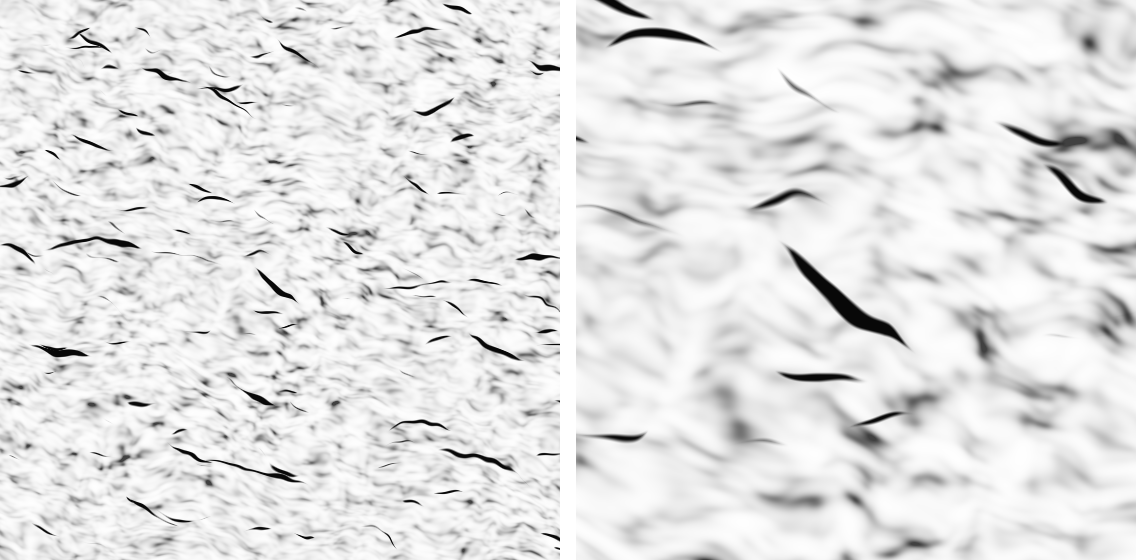
Left, the full canvas; right, a detail of the centre.
Give the GLSL for this texture map, as a WebGL 2 fragment shader.

```glsl
#version 300 es
precision highp float;
// Pale weathered stone: soft grey grain drawn out along a slanted bedding,
// crossed by tapered black cracks. Grain is stretched gradient noise; cracks
// are bent strokes scattered over jittered cells at three sizes.

uniform vec2 u_resolution;
out vec4 fragColor;

const float CRACK_TONE = 0.03;
const float EDGE_SOFTNESS = 0.0015;
const float BEDDING_ANGLE = -0.22;

float hash(vec2 p) {
    return fract(sin(dot(p, vec2(127.1, 311.7))) * 43758.5453);
}

vec2 rotate(vec2 p, float angle) {
    float c = cos(angle), s = sin(angle);
    return vec2(c * p.x - s * p.y, s * p.x + c * p.y);
}

float cornerSlope(vec2 corner, vec2 offset) {
    float angle = 6.2832 * hash(corner);
    return dot(vec2(cos(angle), sin(angle)), offset);
}

// Gradient noise, roughly -0.7 to 0.7
float noise(vec2 p) {
    vec2 i = floor(p), f = fract(p);
    vec2 w = f * f * f * (f * (f * 6.0 - 15.0) + 10.0);
    vec2 e = vec2(1.0, 0.0);
    float low = mix(cornerSlope(i, f), cornerSlope(i + e.xy, f - e.xy), w.x);
    float high = mix(cornerSlope(i + e.yx, f - e.yx), cornerSlope(i + e.xx, f - e.xx), w.x);
    return mix(low, high, w.y);
}

vec2 warp(vec2 p, float frequency, float amount) {
    vec2 q = p * frequency;
    return p + amount * vec2(noise(q + 17.3), noise(q + 51.9));
}

// Grain height with about unit deviation, stretched along the bedding
float grain(vec2 p) {
    vec2 q = rotate(warp(warp(p, 5.0, 0.035), 24.0, 0.012), -BEDDING_ANGLE);
    float sum = 0.6 * noise(q * vec2(13.0, 30.0) + 3.1);
    sum += noise(q * vec2(27.0, 62.0) + 40.7);
    sum += 0.65 * noise(q * vec2(58.0, 118.0) + 88.2);
    return sum / 0.29;
}

// One bent stroke along x, thinning to both ends
float crackStroke(vec2 p, float halfLength, float halfWidth, float bend) {
    float t = p.x / halfLength;
    float taper = max(1.0 - t * t, 0.0);
    float width = halfWidth * taper;
    float dist = abs(p.y - bend * halfLength * t * t);
    float ink = 1.0 - smoothstep(width - EDGE_SOFTNESS, width + EDGE_SOFTNESS, dist);
    return ink * smoothstep(0.0, EDGE_SOFTNESS, width);
}

// Strokes scattered one per cell; reach is the half length in cells
float crackLayer(vec2 p, float cells, float reach, float halfWidth, float share, float seed) {
    vec2 home = floor(p * cells);
    float patchiness = clamp(0.5 + 2.0 * noise(p * 15.0 + seed), 0.0, 1.2);
    float ink = 0.0;
    for (int y = -1; y <= 1; y++) {
        for (int x = -1; x <= 1; x++) {
            vec2 cell = home + vec2(x, y);
            vec2 key = cell + seed;
            if (hash(key + 5.3) > share) continue;
            vec2 jitter = vec2(hash(key + 11.7), hash(key + 23.1));
            vec2 centre = (cell + mix(vec2(0.1), vec2(0.9), jitter)) / cells;
            float angle = BEDDING_ANGLE + 0.9 * (hash(key + 31.9) - 0.5);
            float size = mix(0.5, 1.0, hash(key + 47.3));
            float bend = 0.5 * (hash(key + 59.6) - 0.5);
            vec2 local = rotate(p - centre, -angle);
            float stroke = crackStroke(local, size * reach / cells,
                                       size * halfWidth * patchiness, bend);
            ink = max(ink, stroke);
        }
    }
    return ink;
}

float cracks(vec2 p) {
    vec2 q = warp(warp(p, 9.0, 0.022), 34.0, 0.007);
    float ink = crackLayer(q, 3.0, 0.65, 0.0046, 0.75, 7.0);
    ink = max(ink, crackLayer(q, 7.0, 0.45, 0.0052, 0.6, 61.0));
    return max(ink, crackLayer(q, 14.0, 0.42, 0.0034, 0.4, 137.0));
}

void main() {
    vec2 uv = gl_FragCoord.xy / u_resolution;

    // Grain darkens exponentially, so most stone stays near white
    float roughness = 0.82 + 0.35 * noise(uv * 4.0 + 9.4);
    float shade = 0.065 * exp(roughness * grain(uv));
    float stone = 1.0 - min(shade, 0.75);

    fragColor = vec4(vec3(mix(stone, CRACK_TONE, cracks(uv))), 1.0);
}
```
